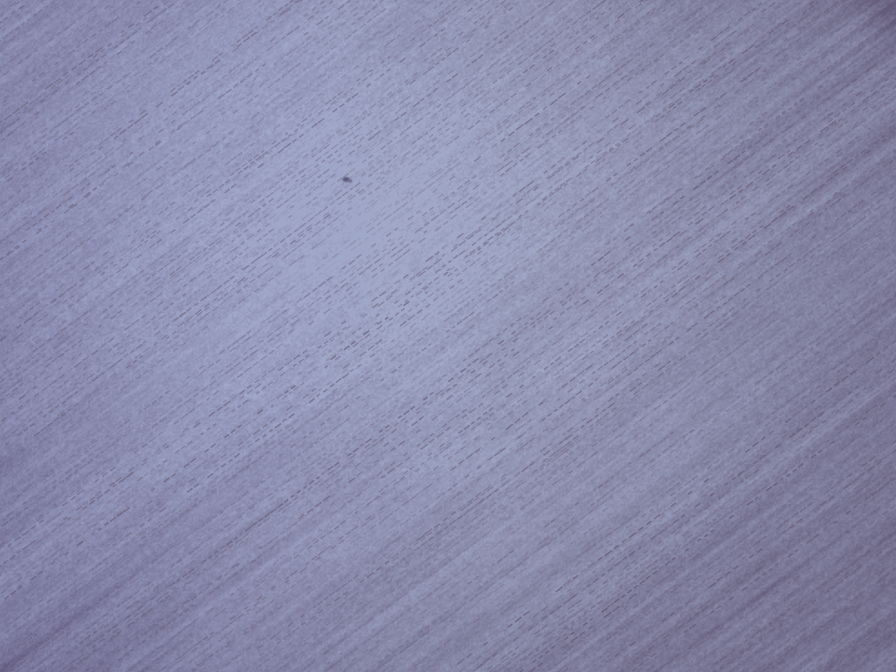
Reproduce this texture procedurally as a Shadertoy shader.

```glsl
// Lavender brushed surface: a soft off-centre glow fades to dim corners, crossed by
// thin diagonal streaks and even, dense rows of tiny brownish dashes, with a fine grain.
// Streaks and grain are noise stretched along a rotated axis; dashes are hashed cells.

float hash(vec2 p) {
    vec3 q = fract(p.xyx * vec3(0.1031, 0.1030, 0.0973));
    q += dot(q, q.yzx + 33.33);
    return fract((q.x + q.y) * q.z);
}

float noise(vec2 p) {
    vec2 i = floor(p), f = fract(p);
    f = f * f * (3.0 - 2.0 * f);
    return mix(mix(hash(i), hash(i + vec2(1, 0)), f.x),
               mix(hash(i + vec2(0, 1)), hash(i + vec2(1, 1)), f.x), f.y);
}

// Rows of short soft dashes along x; each cell varies in length, height and strength.
float dashes(vec2 p, float rows, float pixel) {
    float row = floor(p.y * rows);
    float shift = hash(vec2(row, 7.0));
    float pitch = 62.0 + 30.0 * hash(vec2(row, 3.0));
    float x = p.x * pitch + shift * 40.0;
    float cell = hash(vec2(floor(x), row * 1.7 + 5.0));
    float across = abs(fract(p.y * rows) - 0.5 + 0.16 * (cell - 0.5)) / rows;
    float ends = abs(fract(x) - 0.5) / pitch;
    float halfLength = (0.2 + 0.25 * fract(cell * 7.3)) / pitch;
    float line = 1.0 - smoothstep(0.0003, 0.0013 + 0.5 * pixel, across);
    float dash = 1.0 - smoothstep(halfLength - 0.5 * pixel, halfLength + pixel, ends);
    float fade = smoothstep(0.1, 0.8, noise(vec2(p.x * 2.5 + shift * 20.0, row * 3.7)));
    float strength = hash(vec2(row, 19.0));
    return line * dash * smoothstep(0.15, 0.55, cell) * fade * (0.25 + 0.75 * strength);
}

void mainImage(out vec4 fragColor, in vec2 fragCoord) {
    vec2 p = fragCoord / iResolution.y;
    float pixel = 1.0 / iResolution.y;

    // Streak frame: x runs along the grain, y across it
    float angle = radians(36.5);
    vec2 along = vec2(cos(angle), sin(angle));
    vec2 g = vec2(dot(p, along), dot(p, vec2(-along.y, along.x)));
    g.y += 0.006 * (noise(g * 1.5 + 4.0) - 0.5);

    // Broad light
    vec2 glowCentre = vec2(0.54, 0.66);
    float tone = 1.09 - 0.98 * smoothstep(0.0, 1.12, length(p - glowCentre));
    tone += 0.12 * exp(-18.0 * dot(p - glowCentre, p - glowCentre));
    tone -= 0.5 * (1.0 - smoothstep(0.0, 0.09, length(p - vec2(1.33, 1.0))));

    // Streaks from wide to hair-thin, stronger away from the glow
    float streak = 0.16 * (noise(g * vec2(1.0, 12.0)) - 0.5)
                 + 0.15 * (noise(g * vec2(1.2, 55.0) + 11.0) - 0.5)
                 + 0.24 * (noise(g * vec2(2.0, 125.0) + 23.0) - 0.5)
                 + 0.22 * (noise(g * vec2(5.0, 230.0) + 41.0) - 0.5);
    tone += streak * mix(1.35, 0.6, clamp(tone, 0.0, 1.0));

    // Slight mottle and fine grain drawn out along the streaks
    tone += 0.10 * (noise(p * 16.0) - 0.5);
    tone += 0.20 * (noise(g * vec2(130.0, 260.0)) - 0.5);
    tone += 0.28 * (noise(p * 370.0 + 5.0) - 0.5);

    vec3 shade = vec3(0.44, 0.42, 0.54), light = vec3(0.60, 0.62, 0.74);
    vec3 color = mix(shade, light, clamp(tone, -0.3, 1.2));
    color += vec3(-0.008, -0.006, 0.016) * (1.0 - smoothstep(0.0, 0.9, p.x));

    // Two densities of dashes, only loosely gathered in bands
    float band = 0.65 + 0.35 * noise(g * vec2(1.2, 9.0) + 31.0);
    float marks = max(dashes(g, 92.0, pixel), 0.8 * dashes(g + 3.0, 137.0, pixel));
    color = mix(color, vec3(0.38, 0.33, 0.42), 0.75 * marks * band);

    // Small two-lobed speck
    vec2 s = p - vec2(0.515, 0.733);
    float speck = 1.0 - smoothstep(0.3, 1.4, length(s / vec2(0.006, 0.004)));
    speck = max(speck, 0.6 - 0.6 * smoothstep(0.2, 1.3, length((s - vec2(0.006, -0.002)) / 0.004)));
    color = mix(color, vec3(0.31, 0.30, 0.43), 0.85 * speck);

    fragColor = vec4(color, 1.0);
}
```
